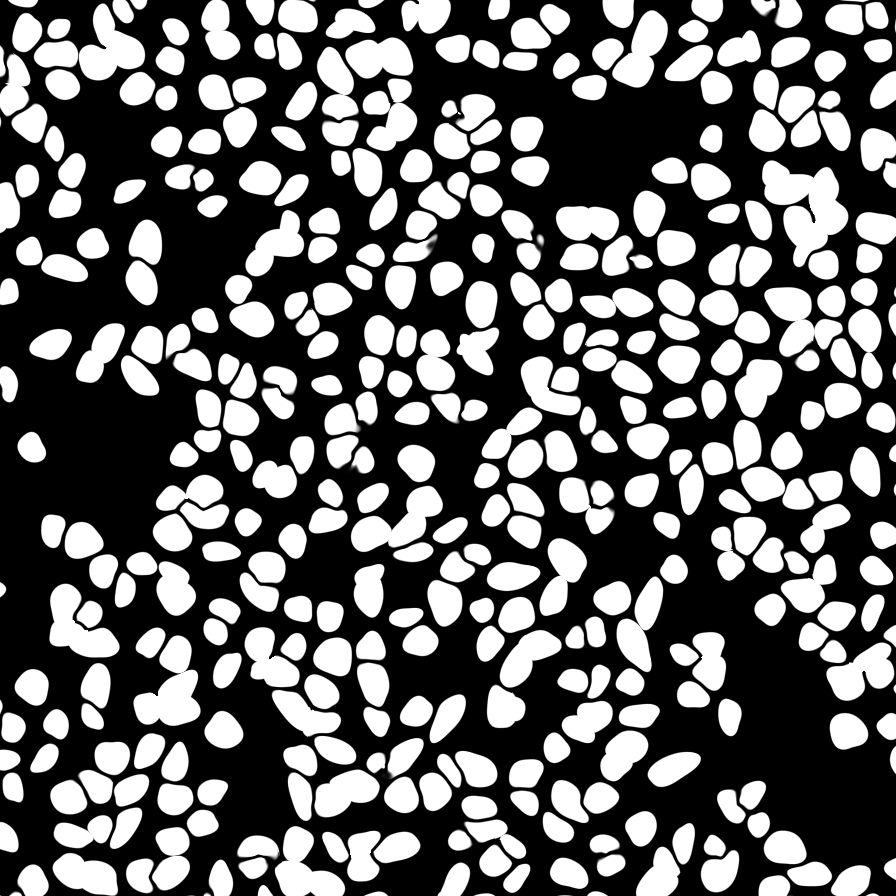
Give the GLSL for this pattern, as a three.js fragment shader.

```glsl
// Scattered white grains on black: one rounded, randomly turned ellipse per
// jittered grid cell, thinned by noise into clusters and voids. Crowded grains
// are parted by a thin dark seam, except for some pairs that fuse.

varying vec2 vUv;

#define CELLS 23.0        // grid cells across the canvas
#define JITTER 0.80       // spread of grain centres within a cell
#define GRAIN_RADIUS 0.43 // mean grain radius, in cells
#define STRETCH 0.95      // extra length of the most elongated grains
#define WOBBLE 0.065      // irregularity of the outline
#define SEAM 0.085        // width of the dark seam, in cells
#define ROUNDING 0.09     // softening of corners cut by seams
#define FUSED 0.22        // share of touching pairs without a seam
#define VOID_LEVEL 0.26   // density below which cells stay empty
#define EDGE 0.0009       // half width of the edge, in canvas units

const vec3 GROUND = vec3(0.0);
const vec3 GRAIN = vec3(1.0);

vec3 hash3(vec2 p) {
  vec3 q = fract(vec3(p.xyx) * vec3(0.1031, 0.1030, 0.0973));
  q += dot(q, q.yxz + 33.33);
  return fract((q.xxy + q.yzz) * q.zyx);
}

float valueNoise(vec2 p) {
  vec2 i = floor(p);
  vec2 f = fract(p);
  f = f * f * (3.0 - 2.0 * f);
  float low = mix(hash3(i).x, hash3(i + vec2(1.0, 0.0)).x, f.x);
  float high = mix(hash3(i + vec2(0.0, 1.0)).x, hash3(i + 1.0).x, f.x);
  return mix(low, high, f.y);
}

float smoothMax(float a, float b, float k) {
  float h = max(k - abs(a - b), 0.0) / k;
  return max(a, b) + 0.25 * h * h * k;
}

// Approximate signed distance to the grain with the given seed.
float grainDistance(vec2 p, vec2 seed) {
  vec3 shape = hash3(seed + 71.0);
  vec3 bumps = hash3(seed + 137.0);
  float turn = 3.14159 * shape.x;
  float c = cos(turn);
  float s = sin(turn);
  p = mat2(c, -s, s, c) * p + 0.0001;

  float radius = GRAIN_RADIUS * mix(0.72, 1.2, shape.y);
  float aspect = sqrt(1.08 + STRETCH * shape.z * shape.z);
  vec2 axes = radius * vec2(aspect, 1.0 / aspect);
  vec2 q = p / axes;
  float angle = atan(q.y, q.x);
  float outline = 1.0 + WOBBLE * (sin(2.0 * angle + 6.283 * bumps.x)
    + sin(3.0 * angle + 6.283 * bumps.y)
    + 0.5 * sin(4.0 * angle + 6.283 * bumps.z));
  float k = length(q);
  return (k - outline) * k / length(q / axes);
}

void main() {
  vec2 p = vUv * CELLS;
  vec2 home = floor(p);
  float nearest = 2.0;
  float second = 2.0;
  vec2 nearestSeed = vec2(0.0);
  vec2 secondSeed = vec2(0.0);

  // Find the two closest grains.
  for (int y = -1; y <= 1; y++) {
    for (int x = -1; x <= 1; x++) {
      vec2 cell = home + vec2(float(x), float(y));
      vec2 seed = cell + 19.0;
      vec3 place = hash3(seed);
      float density = valueNoise(seed * 0.37) + 0.5 * (place.z - 0.5);
      if (density < VOID_LEVEL) continue;
      vec2 centre = cell + 0.5 + JITTER * (place.xy - 0.5);
      float d = grainDistance(p - centre, seed);
      if (d < nearest) {
        second = nearest;
        secondSeed = nearestSeed;
        nearest = d;
        nearestSeed = seed;
      } else if (d < second) {
        second = d;
        secondSeed = seed;
      }
    }
  }

  // Cut the seam between neighbours, unless this pair is fused.
  float d = nearest;
  float pairChance = hash3(nearestSeed + secondSeed + 211.0).y;
  if (pairChance > FUSED) {
    d = smoothMax(d, 0.5 * (SEAM - (second - nearest)), ROUNDING);
  }

  float cover = 1.0 - smoothstep(-EDGE, EDGE, d / CELLS);
  gl_FragColor = vec4(mix(GROUND, GRAIN, cover), 1.0);
}
```
